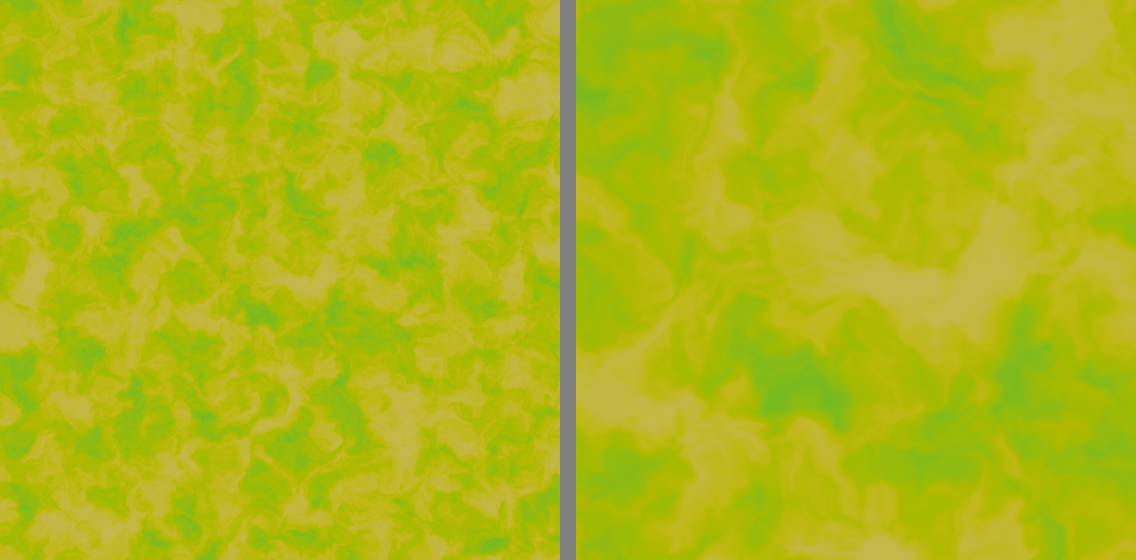
Left, the full canvas; right, a detail of the centre.
Give the GLSL for this texture, as a Shadertoy shader.

```glsl
// Mottled lime and ochre clouds with soft blobs and fine winding creases.

#define BLOB_FREQ 10.5     // blob cells across the canvas
#define OCTAVES 4
#define GAIN 0.56          // strength of each finer octave
#define WARP_FREQ 12.0
#define WARP_AMOUNT 0.035  // bending of the shapes, in canvas units
#define CREASE_FREQ 12.0
#define CREASE_AMOUNT 1.05
#define CONTRAST 3.5       // brings the field to unit deviation
#define SOFT_LIMIT 2.4     // rounds off the extremes of the field
#define BALANCE 0.06       // positive shifts towards ochre

const float TAU = 6.28319;
const float MEAN_ABS_NOISE = 0.172;

// Palette from green to pale ochre, evenly spaced in deviations of the field
const int STOPS = 7;
const float FIRST_STOP = -2.3;
const float STOP_STEP = 0.72;
const vec3 PALETTE[STOPS] = vec3[STOPS](
    vec3(0.42, 0.73, 0.15),
    vec3(0.56, 0.73, 0.07),
    vec3(0.64, 0.73, 0.01),
    vec3(0.70, 0.72, 0.01),
    vec3(0.75, 0.72, 0.09),
    vec3(0.76, 0.72, 0.21),
    vec3(0.77, 0.72, 0.30));

float hash(vec2 cell) {
    return fract(sin(dot(cell, vec2(127.1, 311.7))) * 43758.5453);
}

// Slope of a random unit gradient at a lattice corner
float cornerSlope(vec2 cell, vec2 offset) {
    float angle = TAU * hash(cell);
    return dot(vec2(cos(angle), sin(angle)), offset);
}

float gradientNoise(vec2 p) {
    vec2 cell = floor(p);
    vec2 f = p - cell;
    vec2 w = f * f * f * (f * (f * 6.0 - 15.0) + 10.0);
    vec2 e = vec2(1.0, 0.0);
    float low = mix(cornerSlope(cell, f), cornerSlope(cell + e.xy, f - e.xy), w.x);
    float high = mix(cornerSlope(cell + e.yx, f - e.yx), cornerSlope(cell + e.xx, f - e.xx), w.x);
    return mix(low, high, w.y);
}

// Rounded clouds
float clouds(vec2 p) {
    float sum = 0.0, amplitude = 1.0;
    for (int i = 0; i < OCTAVES; i++) {
        sum += amplitude * gradientNoise(p);
        p = p * 2.0 + vec2(17.3, 9.1);
        amplitude *= GAIN;
    }
    return sum;
}

// Folded noise whose sign alternates, giving both ochre and green veins
float creases(vec2 p) {
    float sum = 0.0, amplitude = 1.0;
    for (int i = 0; i < OCTAVES; i++) {
        float n = gradientNoise(p);
        float fold = sqrt(n * n + 0.0002);
        sum += amplitude * (MEAN_ABS_NOISE - fold);
        p = p * 1.8 + vec2(31.7, 53.9);
        amplitude *= -0.7;
    }
    return sum;
}

vec3 paletteColor(float deviation) {
    float t = clamp((deviation - FIRST_STOP) / STOP_STEP, 0.0, float(STOPS - 1));
    int i = min(int(t), STOPS - 2);
    return mix(PALETTE[i], PALETTE[i + 1], t - float(i));
}

void mainImage(out vec4 fragColor, in vec2 fragCoord) {
    vec2 uv = fragCoord / iResolution.y;

    // Bend the domain so that blobs and veins wind
    vec2 warpPoint = uv * WARP_FREQ;
    vec2 warp = vec2(clouds(warpPoint + 41.0), clouds(warpPoint + 87.0));
    vec2 p = uv + WARP_AMOUNT * warp;

    float field = clouds(p * BLOB_FREQ + 5.0)
                + CREASE_AMOUNT * creases(p * CREASE_FREQ + 63.0);
    float deviation = SOFT_LIMIT * tanh(field * CONTRAST / SOFT_LIMIT) + BALANCE;

    fragColor = vec4(paletteColor(deviation), 1.0);
}
```
